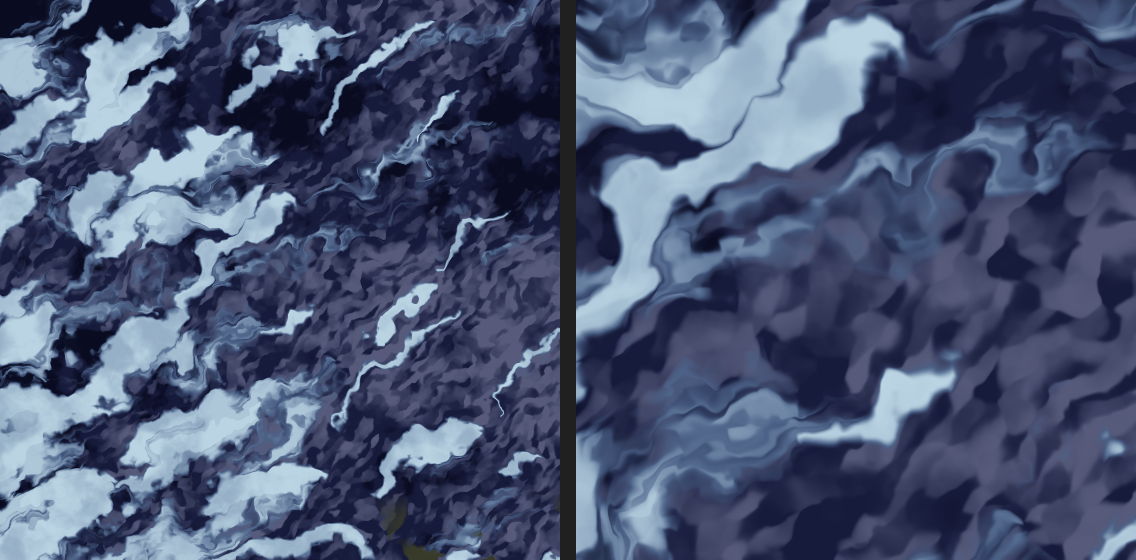
Left: the whole. Right: its middle third, enlarged.
Give the GLSL for this texture, as a Shadertoy shader.

```glsl
// Wind-torn snow streaks on a dark, grainy mountainside.
// Tapered streaks are scattered over a slanted cell grid and roughened by warping;
// blended cellular noise gives the thin snow dust, the rock grain and the hollows.

vec2 hash2(vec2 p) {
    vec3 h = fract(vec3(p.xyx) * vec3(0.1031, 0.1030, 0.0973));
    h += dot(h, h.yzx + 33.33);
    return fract((h.xx + h.yz) * h.zy);
}

vec2 rotate(vec2 p, float a) {
    float c = cos(a), s = sin(a);
    return vec2(c * p.x + s * p.y, c * p.y - s * p.x);
}

// Smooth cellular noise: random tones of jittered cells, blended by distance
float cells(vec2 p) {
    vec2 id = floor(p);
    float total = 0.0, weight = 0.0;
    for (int j = -1; j <= 1; j++)
    for (int i = -1; i <= 1; i++) {
        vec2 cell = id + vec2(i, j);
        vec2 away = cell + hash2(cell) - p;
        float w = exp(-8.0 * dot(away, away));
        total += w * hash2(cell + 71.0).x;
        weight += w;
    }
    return total / weight;
}

float layered(vec2 p) {
    float sum = 0.0, norm = 0.0, amp = 1.0;
    for (int i = 0; i < 4; i++) {
        sum += amp * cells(p);
        norm += amp;
        amp *= 0.55;
        p = rotate(p, 0.5) * 2.03 + 17.0;
    }
    return sum / norm;
}

// Snow thins out from the lower left towards the upper right
float richness(vec2 p) {
    return clamp(1.15 - 0.9 * p.x - 0.35 * p.y, 0.0, 1.0);
}

// Coverage by tapered, slightly bowed streaks, one per slanted cell
float streaks(vec2 p) {
    const float slant = 0.65;
    vec2 size = vec2(0.30, 0.11);
    vec2 q = rotate(p, slant);
    vec2 id = floor(q / size);
    float cover = 0.0;
    for (int j = -1; j <= 1; j++)
    for (int i = -1; i <= 1; i++) {
        vec2 cell = id + vec2(i, j);
        vec2 centre = (cell + 0.15 + 0.7 * hash2(cell + 5.0)) * size;
        vec2 place = rotate(centre, -slant);
        vec2 shape = hash2(cell + 23.0);
        vec2 chance = hash2(cell + 47.0);
        float rich = richness(place);
        float turn = 0.6 * (chance.x - 0.5) - 0.3 * smoothstep(0.45, 0.1, place.y);
        float halfLength = (0.05 + 0.14 * shape.x) * (0.5 + 0.6 * rich);
        float halfWidth = 0.047 * rich * (0.4 + 0.8 * shape.y);

        vec2 e = rotate(q - centre, turn);
        e.y += (chance.x - 0.3) * 2.0 * e.x * e.x;
        float along = min(abs(e.x) / halfLength, 1.0);
        float d = length(vec2(max(abs(e.x) - halfLength, 0.0), e.y))
                - halfWidth * (1.0 - 0.65 * along * along);
        float soft = 0.004 + 0.005 * rich;
        float present = step(chance.y, rich + 0.35);
        cover = max(cover, present * smoothstep(soft, -soft, d));
    }
    return cover;
}

void mainImage(out vec4 fragColor, in vec2 fragCoord) {
    vec2 p = fragCoord / iResolution.y;
    vec2 warp = vec2(layered(p * 9.0), layered(p * 9.0 + 40.0)) - 0.5;
    vec2 torn = p + 0.12 * warp;

    // Rock: broad hollows, mottling and short slanted flecks, paler to the right
    float tone = layered(p * 14.0 + 90.0);
    float light = 0.26 * (p.x - 0.5) + 0.5 * (cells(p * 3.5 + 8.0) - 0.5);
    float flecks = cells(rotate(p + 0.06 * warp, 0.8) * vec2(48.0, 92.0));
    float grain = 0.5 * (flecks + tone) + light;
    vec3 rock = mix(vec3(0.035, 0.045, 0.13), vec3(0.09, 0.105, 0.23),
                    smoothstep(0.25, 0.46, tone + light));
    rock = mix(rock, vec3(0.22, 0.24, 0.37), smoothstep(0.43, 0.70, grain));
    rock = mix(rock, vec3(0.42, 0.43, 0.55), 0.6 * smoothstep(0.62, 0.88, grain));

    // A few moss spots near the lower right corner
    float mossZone = smoothstep(0.62, 0.75, p.x) * smoothstep(0.13, 0.06, p.y);
    rock = mix(rock, vec3(0.22, 0.23, 0.16),
               mossZone * smoothstep(0.72, 0.82, cells(torn * 20.0)));

    // Snow: firm streaks joined by thin dust, with a blue fringe
    float drift = layered(rotate(torn, 0.5) * vec2(6.0, 15.0) + 30.0);
    float dust = smoothstep(0.45, 0.72, drift + 0.35 * (richness(p) - 0.75));
    float cover = max(streaks(torn), 0.85 * dust);
    vec3 snow = mix(vec3(0.59, 0.69, 0.78), vec3(0.73, 0.83, 0.89),
                    smoothstep(0.3, 0.65, 0.6 * tone + 0.4 * drift));
    vec3 color = mix(rock, vec3(0.29, 0.38, 0.53), smoothstep(0.0, 0.5, cover));
    color = mix(color, snow, smoothstep(0.3, 1.0, cover));
    fragColor = vec4(color, 1.0);
}
```
